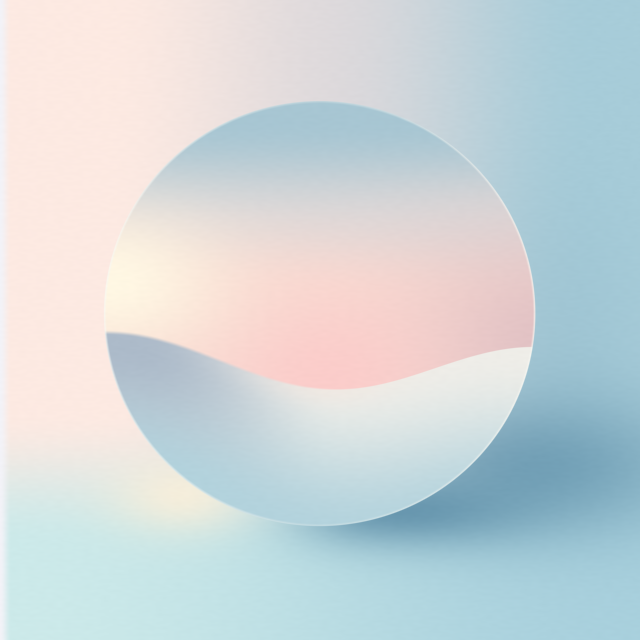
Write a three.js fragment shader that draws this background.

```glsl
// Pastel disc holding a dune and dawn sky, resting before a soft pink-to-blue backdrop.
varying vec2 vUv;

// Layout, in canvas units
const vec2 DISC_CENTER = vec2(0.4995, 0.510);
const vec2 DISC_RADII = vec2(0.337, 0.332);
const vec2 LEFT_CREST = vec2(0.165, 0.4805);
const vec2 TROUGH = vec2(0.525, 0.3915);
const vec2 RIGHT_CREST = vec2(0.835, 0.458);
const float EDGE = 0.0013;
const float RIM_WIDTH = 0.0022;
const float GRAIN = 0.008;

// Backdrop
const vec3 WALL_PINK = vec3(0.99, 0.915, 0.885);
const vec3 WALL_GREY = vec3(0.865, 0.85, 0.86);
const vec3 WALL_BLUE = vec3(0.655, 0.80, 0.85);
const vec3 FLOOR_LEFT = vec3(0.80, 0.915, 0.915);
const vec3 FLOOR_RIGHT = vec3(0.66, 0.815, 0.865);
const vec3 SHADOW = vec3(0.32, 0.52, 0.63);
const vec3 WARM_GLOW = vec3(0.99, 0.94, 0.85);
const vec3 PALE_EDGE = vec3(0.95, 0.95, 0.97);

// Disc
const vec3 SKY_TOP = vec3(0.655, 0.775, 0.825);
const vec3 SKY_MIST = vec3(0.86, 0.845, 0.845);
const vec3 SKY_PEACH = vec3(0.97, 0.86, 0.825);
const vec3 SKY_ROSE = vec3(0.985, 0.79, 0.785);
const vec3 SKY_MAUVE = vec3(0.86, 0.735, 0.755);
const vec3 SUN_CREAM = vec3(1.0, 0.975, 0.895);
const vec3 DUNE_LIGHT = vec3(0.935, 0.93, 0.91);
const vec3 DUNE_BASE = vec3(0.70, 0.825, 0.865);
const vec3 DUNE_SHADE = vec3(0.64, 0.70, 0.77);
const vec3 RIM = vec3(0.97, 0.97, 0.95);

vec2 hashGradient(vec2 cell) {
  float angle = 6.2832 * fract(sin(dot(cell, vec2(127.1, 311.7))) * 4375.85);
  return vec2(cos(angle), sin(angle));
}

float gradientNoise(vec2 p) {
  vec2 i = floor(p);
  vec2 f = fract(p);
  vec2 u = f * f * (3.0 - 2.0 * f);
  float a = dot(hashGradient(i), f);
  float b = dot(hashGradient(i + vec2(1.0, 0.0)), f - vec2(1.0, 0.0));
  float c = dot(hashGradient(i + vec2(0.0, 1.0)), f - vec2(0.0, 1.0));
  float d = dot(hashGradient(i + 1.0), f - 1.0);
  return mix(mix(a, b, u.x), mix(c, d, u.x), u.y);
}

// Soft elliptical falloff, 1 at the centre
float glow(vec2 p, vec2 center, vec2 spread) {
  vec2 q = (p - center) / spread;
  return exp(-dot(q, q));
}

// Height of the dune: two cosine slopes meeting in the trough
float duneHeight(float x) {
  vec2 crest = x < TROUGH.x ? LEFT_CREST : RIGHT_CREST;
  float t = clamp((x - TROUGH.x) / (crest.x - TROUGH.x), 0.0, 1.0);
  return mix(TROUGH.y, crest.y, 0.5 - 0.5 * cos(3.14159 * t));
}

vec3 backdrop(vec2 p) {
  vec3 wall = mix(WALL_PINK, WALL_GREY, smoothstep(0.16, 0.56, p.x));
  wall = mix(wall, WALL_BLUE, smoothstep(0.5, 0.93, p.x));
  wall = mix(wall, vec3(0.60, 0.75, 0.81), 0.55 * glow(p, vec2(0.87, 0.46), vec2(0.14, 0.24)));
  vec3 ground = mix(FLOOR_LEFT, FLOOR_RIGHT, smoothstep(0.0, 1.0, p.x));
  vec3 color = mix(ground, wall, smoothstep(0.15, 0.36, p.y));

  // Cast shadow: a broad haze to the right and a dark contact below
  float haze = glow(p, vec2(0.83, 0.27), vec2(0.25, 0.105));
  float contact = glow(p, vec2(0.62, 0.20), vec2(0.19, 0.052));
  float shade = 1.0 - (1.0 - 0.62 * haze) * (1.0 - 0.72 * contact);
  color = mix(color, SHADOW, shade * smoothstep(0.30, 0.58, p.x + 0.3 * (0.2 - p.y)));
  color = mix(color, WARM_GLOW, 0.8 * glow(p, vec2(0.285, 0.225), vec2(0.11, 0.06)));
  return mix(PALE_EDGE, color, smoothstep(0.0, 0.018, p.x));
}

vec3 sky(vec2 p) {
  float height = p.y + 0.05 * (p.x - 0.5);
  vec3 color = mix(SKY_PEACH, SKY_MIST, smoothstep(0.54, 0.69, height));
  color = mix(color, SKY_TOP, smoothstep(0.65, 0.81, p.y));
  color = mix(color, SKY_MAUVE, 0.85 * smoothstep(0.50, 0.88, p.x) * smoothstep(0.76, 0.45, p.y));
  color = mix(color, SKY_ROSE, 0.85 * glow(p, vec2(0.51, 0.41), vec2(0.18, 0.14)));
  return mix(color, SUN_CREAM, 0.95 * glow(p, vec2(0.17, 0.56), vec2(0.17, 0.11)));
}

vec3 dune(vec2 p, float depth) {
  vec3 color = mix(DUNE_LIGHT, DUNE_BASE, smoothstep(-0.02, 0.24, depth + 0.12 * (0.6 - p.x)));
  float shade = smoothstep(0.53, 0.22, p.x) * smoothstep(0.21, 0.02, depth);
  color = mix(color, DUNE_SHADE, 0.85 * shade);
  return mix(color, vec3(0.95, 0.90, 0.87), 0.5 * glow(vec2(p.x, depth), vec2(0.50, 0.0), vec2(0.12, 0.025)));
}

void main() {
  vec2 p = vUv;
  vec3 color = backdrop(p);

  // Disc interior, with a softer dune crest on the shaded side
  float depth = duneHeight(p.x) - p.y;
  float crestSoftness = mix(0.004, EDGE, smoothstep(0.3, 0.6, p.x));
  vec3 scene = mix(sky(p), dune(p, depth), smoothstep(-crestSoftness, crestSoftness, depth));

  // Thin rim, brightest at the sides
  vec2 q = (p - DISC_CENTER) / DISC_RADII;
  float discDistance = (length(q) - 1.0) * DISC_RADII.y;
  float rim = smoothstep(-2.0 * RIM_WIDTH, 0.0, discDistance);
  scene = mix(scene, RIM, rim * mix(0.25, 0.75, abs(q.x)));
  color = mix(color, scene, smoothstep(EDGE, -EDGE, discDistance));

  // Faint horizontal paper grain
  color += GRAIN * gradientNoise(p * vec2(70.0, 190.0));
  gl_FragColor = vec4(color, 1.0);
}
```
